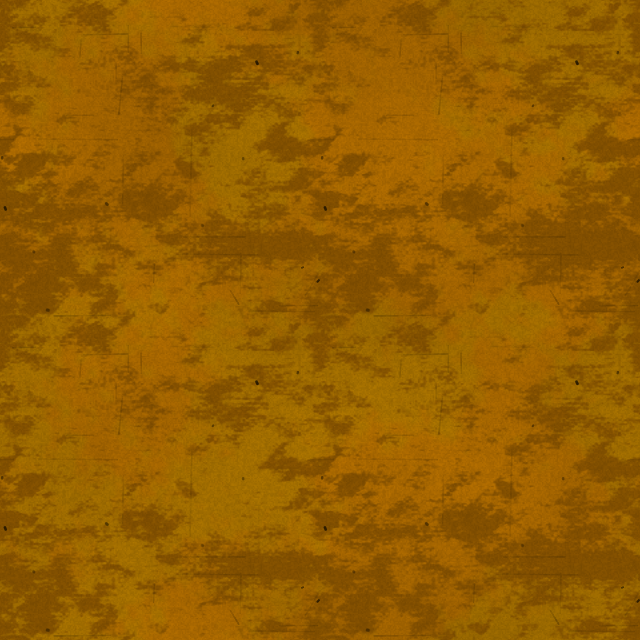
This texture is drawn by a Shadertoy shader. Its source:

```glsl
// Weathered ochre plaster with ragged brown stains, brushed streaks, scratches and pits.

const vec3 ORANGE = vec3(0.640, 0.393, 0.0);
const vec3 YELLOW = vec3(0.625, 0.425, 0.0);
const vec3 UMBER  = vec3(0.490, 0.298, 0.0);
const float TILES = 2.0;

float hash(vec2 p) {
    vec3 q = fract(vec3(p.xyx) * 0.1031);
    q += dot(q, q.yzx + 33.33);
    return fract((q.x + q.y) * q.z);
}

vec2 hash2(float n) {
    return vec2(hash(vec2(n, 3.7)), hash(vec2(n, 19.3)));
}

// Value noise that wraps after a whole number of cells
float noise(vec2 p, vec2 period, float seed) {
    vec2 i = floor(p), f = fract(p);
    f = f * f * (3.0 - 2.0 * f);
    vec2 lo = mod(i, period) + seed;
    vec2 hi = mod(i + 1.0, period) + seed;
    return mix(mix(hash(lo), hash(vec2(hi.x, lo.y)), f.x),
               mix(hash(vec2(lo.x, hi.y)), hash(hi), f.x), f.y);
}

float fbm(vec2 p, vec2 freq, float seed) {
    float sum = 0.0, amp = 0.53;
    for (int i = 0; i < 4; i++) {
        sum += amp * noise(p * freq, freq, seed + float(i) * 17.0);
        freq *= 2.0;
        amp *= 0.5;
    }
    return sum;
}

// Offset from a centre to the nearest repeat of it
vec2 wrapped(vec2 p, vec2 centre) {
    return fract(p - centre + 0.5) - 0.5;
}

float stroke(vec2 d, float angle, float halfLength, float width) {
    vec2 dir = vec2(cos(angle), sin(angle));
    float along = clamp(dot(d, dir), -halfLength, halfLength);
    return 1.0 - smoothstep(0.3 * width, width, length(d - dir * along));
}

float scratches(vec2 p) {
    float mark = 0.0;
    for (int i = 0; i < 22; i++) {
        float n = float(i);
        vec2 r = hash2(n + 71.0);
        float angle = (r.x - 0.5) * 0.05;
        if (i % 4 == 1) angle += 1.571;
        if (i % 4 == 3) angle = mix(0.7, 2.2, r.x);
        float halfLength = mix(0.02, i % 4 == 3 ? 0.06 : 0.14, r.y);
        float wear = 0.35 + 0.65 * noise(p * 60.0, vec2(60.0), n);
        float line = stroke(wrapped(p, hash2(n + 5.0)), angle, halfLength, 0.004);
        mark = max(mark, line * wear * mix(0.35, 0.8, r.x));
    }
    return mark;
}

float pits(vec2 p) {
    float mark = 0.0;
    for (int i = 0; i < 12; i++) {
        float n = float(i);
        vec2 r = hash2(n + 211.0);
        float pit = stroke(wrapped(p, hash2(n + 137.0)), r.x * 3.14, 0.004 * r.y, mix(0.004, 0.008, r.x));
        mark = max(mark, pit * mix(0.3, 1.0, r.y));
    }
    return mark;
}

// Ragged stain cover: broad clouds broken by flat flecks and rising brush marks
float stains(vec2 uv, vec2 p) {
    float broad = mix(fbm(p, vec2(4.0), 11.0), fbm(uv, vec2(5.0), 29.0), 0.35);
    float ragged = fbm(p, vec2(15.0, 24.0), 43.0);
    float grit = noise(p * vec2(110.0, 150.0), vec2(110.0, 150.0), 61.0);
    float streak = noise(p * vec2(9.0, 130.0), vec2(9.0, 130.0), 83.0);
    vec2 slant = vec2(p.x + p.y, p.y - p.x);
    float brushed = fbm(slant, vec2(5.0, 18.0), 97.0);
    float patches = smoothstep(0.45, 0.65, fbm(p, vec2(4.0), 113.0));
    float field = 0.5 + 0.55 * (broad - 0.5) + 0.42 * (ragged - 0.5)
                + 0.13 * (grit - 0.5) + 0.09 * (streak - 0.5)
                + 0.40 * patches * (brushed - 0.5);
    return smoothstep(0.46, 0.63, field);
}

void mainImage(out vec4 fragColor, in vec2 fragCoord) {
    vec2 uv = fragCoord / iResolution.y;
    vec2 p = uv * TILES;

    // Drifting plaster hue
    float hue = fbm(uv, vec2(5.0), 131.0) + 0.4 * (fbm(p, vec2(24.0), 149.0) - 0.5);
    vec3 color = mix(ORANGE, YELLOW, smoothstep(0.36, 0.64, hue));
    color *= 1.0 + 0.18 * (fbm(uv, vec2(4.0), 167.0) - 0.5);

    // Stains and wear
    color = mix(color, UMBER, 0.9 * stains(uv, p));
    color *= 1.0 - 0.28 * scratches(p);
    color *= 1.0 - 0.75 * pits(p);

    // Fine grain
    float grain = noise(p * 240.0, vec2(240.0), 181.0) - 0.5;
    float coarse = noise(p * 95.0, vec2(95.0), 199.0) - 0.5;
    color *= 1.0 + 0.11 * grain + 0.06 * coarse;

    fragColor = vec4(color, 1.0);
}
```
